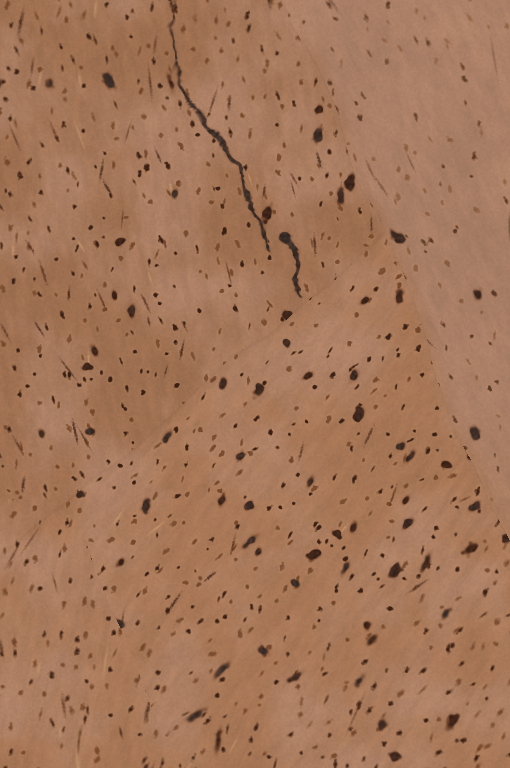
Reproduce this texture procedurally as a Shadertoy shader.

```glsl
const vec3 TAN = vec3(0.665, 0.470, 0.340);
const vec3 PINK = vec3(0.670, 0.500, 0.402);
const vec3 UMBER = vec3(0.605, 0.425, 0.305);
const vec3 RUST = vec3(0.450, 0.265, 0.155);
const vec3 DARK = vec3(0.210, 0.110, 0.070);
const vec3 CHAR = vec3(0.205, 0.160, 0.145);
const vec3 STRAW = vec3(0.770, 0.590, 0.420);

float hash(vec2 p) {
    vec3 q = fract(p.xyx * vec3(0.1031, 0.1030, 0.0973));
    q += dot(q, q.yzx + 33.33);
    return fract((q.x + q.y) * q.z);
}

float noise(vec2 p) {
    vec2 i = floor(p), f = fract(p);
    f = f * f * (3.0 - 2.0 * f);
    return mix(mix(hash(i), hash(i + vec2(1, 0)), f.x),
               mix(hash(i + vec2(0, 1)), hash(i + vec2(1, 1)), f.x), f.y);
}

float fbm(vec2 p) {
    float sum = 0.0, amp = 0.5;
    for (int i = 0; i < 4; i++) {
        sum += amp * noise(p);
        p = p * 2.03 + 17.7;
        amp *= 0.5;
    }
    return sum;
}

// Rotates so that y runs along a grain leaning right by the angle
vec2 alongGrain(vec2 p, float angle) {
    float c = cos(angle), s = sin(angle);
    return vec2(c * p.x - s * p.y, s * p.x + c * p.y);
}

// Positive to the right of the line from a to b
float sideOf(vec2 p, vec2 a, vec2 b) {
    vec2 d = normalize(b - a);
    return dot(p - a, vec2(d.y, -d.x));
}

// Nearest scattered pore: x = signed distance, y = its random tone
vec2 pores(vec2 p, float cell, vec2 size, float density, float seed) {
    vec2 id = floor(p / cell), best = vec2(1.0, 0.0);
    float wobble = 0.9 * (noise(p * 0.8 / size.x + seed) - 0.5);
    for (int y = -1; y <= 1; y++)
    for (int x = -1; x <= 1; x++) {
        vec2 c = id + vec2(x, y), key = c + seed;
        if (hash(key + 71.3) > density) continue;
        vec2 jitter = vec2(hash(key), hash(key + 19.7));
        vec2 q = alongGrain(p - (c + jitter) * cell, hash(key + 5.1) - 0.5);
        vec2 r = size * mix(vec2(0.55), vec2(1.35), vec2(hash(key + 41.9), hash(key + 87.2)));
        float d = (length(q / r) - 1.0 + wobble) * r.x;
        if (d < best.x) best = vec2(d, hash(key + 133.0));
    }
    return best;
}

float fill(float d, float soft) {
    return 1.0 - smoothstep(-soft, soft, d);
}

float segment(vec2 p, vec2 a, vec2 b, float startWidth, float endWidth) {
    vec2 ab = b - a;
    float t = clamp(dot(p - a, ab) / dot(ab, ab), 0.0, 1.0);
    return length(p - a - ab * t) - mix(startWidth, endWidth, t);
}

// Two tapering fissures: points 0 to 3 and points 4 to 5
float fissures(vec2 p) {
    const vec2 path[6] = vec2[6](vec2(0.224, 1.01), vec2(0.234, 0.883), vec2(0.310, 0.785),
                                 vec2(0.345, 0.672), vec2(0.373, 0.692), vec2(0.397, 0.613));
    const float width[6] = float[6](0.0008, 0.0018, 0.0034, 0.0018, 0.0045, 0.0010);
    p += 0.016 * (vec2(noise(p * 55.0), noise(p * 55.0 + 9.0)) - 0.5);
    float d = 1.0;
    for (int i = 0; i < 5; i++)
        if (i != 3) d = min(d, segment(p, path[i], path[i + 1], width[i], width[i + 1]));
    return d + 0.003 * (noise(p * 260.0) - 0.5);
}

void mainImage(out vec4 fragColor, in vec2 fragCoord) {
    vec2 p = fragCoord / iResolution.y;
    float pixel = 1.0 / iResolution.y;
    vec2 warped = p + 0.02 * (vec2(noise(p * 14.0), noise(p * 14.0 + 31.0)) - 0.5);

    // Cork sheets: right, lower, lower left, and the rest upper left
    float right = sideOf(warped, vec2(0.667, 0.26), vec2(0.39, 0.96));
    float lower = sideOf(warped, vec2(0.09, 0.35), vec2(0.47, 0.67));
    float corner = -sideOf(warped, vec2(0.235, 0.0), vec2(0.09, 0.35));
    bool isRight = right > 0.0;
    bool isLower = !isRight && lower > 0.0 && corner < 0.0;
    bool isCorner = !isRight && !isLower && p.y < 0.35;
    float angle = isRight ? -0.4 : isLower ? 0.6 : isCorner ? 0.2 : -0.15;
    vec2 g = alongGrain(p, angle);

    // Ground colour, mottled and streaked along the grain
    float lowerMix = smoothstep(-0.01, 0.02, lower);
    vec3 col = mix(mix(UMBER, TAN, 0.4), TAN, max(lowerMix, smoothstep(0.5, 0.1, p.y) * 0.7));
    col = mix(col, PINK, smoothstep(-0.015, 0.02, right) * smoothstep(0.1, 0.5, p.y));
    float mottle = fbm(warped * 13.0) - 0.47;
    col = mix(col, PINK, clamp(0.3 + mottle * 2.5, 0.0, 0.8));
    col *= 1.0 + 0.10 * mottle + 0.11 * (fbm(g * vec2(120.0, 35.0)) - 0.47);
    col *= 1.0 + 0.05 * (noise(p * 420.0) - 0.5);
    float seam = isRight ? 1.0 : min(abs(lower), abs(right));
    col *= 1.0 - 0.05 * fill(seam - 0.001, 0.003);

    // Focus is sharpest through the middle
    float soft = pixel * 0.8 + 0.0012 * smoothstep(0.2, 0.5, length(p - vec2(0.34, 0.52)));
    float strength = isRight ? 0.6 : 0.95;

    // Small rusty pores with pale halos and dark hearts
    vec2 small = pores(g, 0.023, vec2(0.0024, 0.0041), isRight ? 0.45 : 0.75, 3.0);
    col = mix(col, STRAW, 0.22 * fill(small.x - 0.0012, 0.002));
    col = mix(col, mix(RUST, UMBER * 0.88, small.y * 0.7), strength * fill(small.x, soft));
    col = mix(col, DARK, strength * step(0.52, small.y) * fill(small.x + 0.0007, soft));

    // Thin streaks and straw flecks
    vec2 streak = pores(g + 3.0, 0.048, vec2(0.0013, 0.0095), isLower || isRight ? 0.15 : 0.45, 11.0);
    vec3 streakColor = streak.y > 0.72 ? STRAW : mix(DARK, RUST, streak.y);
    col = mix(col, streakColor, 0.8 * strength * fill(streak.x, soft));

    // Large charred pits, gathered in the lower sheet
    float gathering = isLower ? 0.42 : isRight ? 0.10 : 0.14;
    vec2 large = pores(g + 7.0, 0.048, vec2(0.0049, 0.0078), gathering, 29.0);
    col = mix(col, RUST, 0.7 * fill(large.x - 0.001, soft + 0.001));
    vec3 pit = mix(DARK, CHAR, large.y) * (0.8 + 0.5 * noise(p * 300.0));
    col = mix(col, pit, 0.92 * fill(large.x, soft));

    // Fissures with a worn edge
    float crack = fissures(p);
    col = mix(col, RUST, 0.45 * fill(crack - 0.0012, 0.002));
    col = mix(col, CHAR * (0.75 + 0.6 * noise(p * 280.0)), 0.92 * fill(crack, soft));

    fragColor = vec4(clamp(col, 0.0, 1.0), 1.0);
}
```
